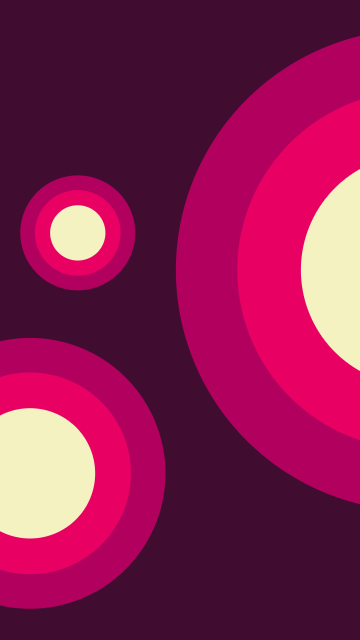
Write a WebGL 2 fragment shader that draws this background.

```glsl
#version 300 es
precision highp float;
// Three bullseye targets of flat concentric discs on a dark plum ground.
// Each target is one distance field, cut at fixed fractions of its radius
// into an outer ring, a middle ring and a pale core with smoothed edges.

#define MIDDLE_RATIO 0.745
#define CORE_RATIO 0.481
#define EDGE_PIXELS 1.0
#define PLUM vec3(0.25, 0.05, 0.19)
#define MAGENTA vec3(0.70, 0.00, 0.37)
#define PINK vec3(0.91, 0.00, 0.39)
#define CREAM vec3(0.96, 0.95, 0.76)

uniform vec2 u_resolution;
out vec4 fragColor;

// Targets as centre x, centre y and outer radius, in canvas heights
const vec3 TARGETS[3] = vec3[3](
    vec3(0.6512, 0.5781, 0.3764),
    vec3(0.1215, 0.6361, 0.0898),
    vec3(0.0469, 0.2604, 0.2116)
);

// Coverage of a disc, given the distance from its centre
float discMask(float dist, float radius, float edge) {
    return clamp(0.5 + (radius - dist) / edge, 0.0, 1.0);
}

// Paints one target over the colour below it
vec3 paintTarget(vec3 color, vec2 point, vec3 target, float edge) {
    float dist = length(point - target.xy);
    color = mix(color, MAGENTA, discMask(dist, target.z, edge));
    color = mix(color, PINK, discMask(dist, target.z * MIDDLE_RATIO, edge));
    return mix(color, CREAM, discMask(dist, target.z * CORE_RATIO, edge));
}

void main() {
    vec2 point = gl_FragCoord.xy / u_resolution.y;
    float edge = EDGE_PIXELS / u_resolution.y;

    vec3 color = PLUM;
    for (int i = 0; i < 3; i++) {
        color = paintTarget(color, point, TARGETS[i], edge);
    }
    fragColor = vec4(color, 1.0);
}
```
